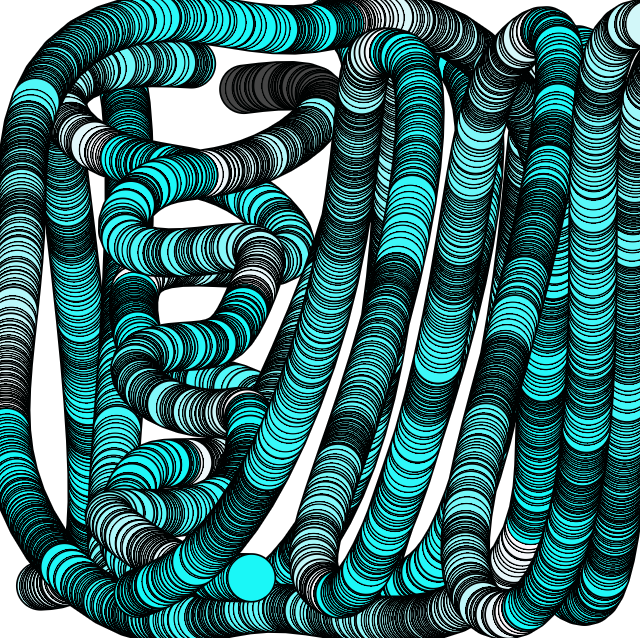
Reproduce this pattern procedurally as a Shadertoy shader.

```glsl
// Scribble of overlapping tubes, each made of outlined discs stamped along a curve.
#define RADIUS 0.038
#define OUTLINE 0.0019
#define DENSE_STEP 0.0024
#define LOOSE_STEP 0.0100
#define JITTER 0.85
#define TINT_RATE 0.035
#define STROKES 6
#define SEGS_PER_TURN 28.0

const float PI = 3.14159265;
const vec3 INK = vec3(0.0, 0.008, 0.008);
const vec3 PAPER = vec3(1.0);
const vec3 CYAN = vec3(0.08, 0.97, 0.97);
const vec3 WHITE = vec3(1.0, 0.97, 0.98);
const vec3 GREY = vec3(0.27);

float hash(vec2 p) {
    vec3 q = fract(vec3(p.xyx) * 0.1031);
    q += dot(q, q.yzx + 33.33);
    return fract((q.x + q.y) * q.z);
}

// Tall zigzag with round turns; its feet sweep to the left
vec2 arches(float a, float x0, float pitch, float slant, float seed) {
    float y = 0.5 + (0.47 + 0.025 * sin(2.3 * a + seed)) * (sin(a) + 0.06 * sin(3.0 * a));
    float x = x0 + pitch * a / PI - 0.035 * sin(2.0 * a) + 0.018 * sin(1.7 * a + seed);
    return vec2(x - slant * (1.0 - y) * (1.0 - y), y);
}

// Wide zigzag winding downwards
vec2 coil(float a, float phase, vec2 start, float width, float drop) {
    float x = start.x + 0.04 * sin(0.7 * a + phase);
    x += (width + 0.03 * sin(1.3 * a)) * sin(a + phase);
    return vec2(x, start.y - drop * a / PI + 0.022 * sin(2.0 * a) + 0.015 * sin(1.1 * a));
}

// Rounded loop around the canvas
vec2 frame(float a) {
    vec2 d = vec2(cos(a), sin(a));
    vec2 d4 = d * d * d * d;
    d /= pow(d4.x + d4.y, 0.25);
    return vec2(0.44, 0.5) + vec2(0.42, 0.465) * d + 0.012 * sin(vec2(5.0, 7.0) * a);
}

// Half turns of each stroke, front to back
float turnsOf(int stroke) {
    return stroke == 0 ? 5.0 : stroke == 1 ? 6.0 : stroke == 2 ? 3.0
         : stroke == 3 ? 6.0 : stroke == 4 ? 5.0 : 2.0;
}

vec2 strokePoint(int stroke, float t) {
    float a = t * PI * turnsOf(stroke);
    if (stroke == 0) return arches(a - 0.5 * PI, 0.57, 0.1, mix(0.33, 0.12, t), 1.0);
    if (stroke == 1) return coil(a, 0.4, vec2(0.32, 0.86), 0.12, 0.13);
    if (stroke == 2) return frame(a * 2.0 / 3.0 + 0.8);
    if (stroke == 3) return arches(a + 0.5 * PI, 0.46, 0.095, mix(0.3, 0.08, t), 4.0);
    if (stroke == 4) return coil(a, PI, vec2(0.3, 0.9), 0.14, 0.16);
    return arches(a - 0.5 * PI, 0.11, 0.07, 0.0, 2.0);
}

// Position of disc j among n on a segment; both ends stay fixed
float discPlace(float j, float n, vec2 key) {
    return j < 0.5 || j > n - 0.5 ? j : j + JITTER * hash(key + vec2(j * 7.0, j));
}

// Tint drifts from cyan to white, then starts again
vec3 discTint(int stroke, float along) {
    if (stroke == 1 && along < 9.0) return GREY;
    float f = fract(along * TINT_RATE + float(stroke) * 0.37);
    return mix(CYAN, WHITE, f * f);
}

// Colour of the foremost disc of a segment at rel, measured along and across it
vec3 stampedDisc(vec2 rel, float len, int stroke, float k, float px) {
    vec2 key = vec2(k + 3.0, float(stroke) * 31.0 + 5.0);
    float r = hash(key);
    float n = max(1.0, floor(len / mix(DENSE_STEP, LOOSE_STEP, r * r) + 0.5));
    float reach = rel.x + sqrt(max(RADIUS * RADIUS - rel.y * rel.y, 0.0));
    float u = min(reach / len, 1.0) * n + 0.0001;
    float j = floor(u);
    if (u < discPlace(j, n, key)) j -= 1.0;

    float unit = len / n;
    float inside = RADIUS - length(rel - vec2(discPlace(j, n, key) * unit, 0.0));
    float lit = clamp((inside - OUTLINE) / px + 0.5, 0.0, 1.0);
    if (j < n - 0.5) {
        float next = length(rel - vec2(discPlace(j + 1.0, n, key) * unit, 0.0)) - RADIUS;
        lit *= clamp(next / px + 0.5, 0.0, 1.0);
    }
    return mix(INK, discTint(stroke, k + j / n), lit);
}

// Search from the newest segment back to the oldest
vec3 scribble(vec2 p, float px) {
    float rim = 0.0;
    for (int stroke = 0; stroke < STROKES; stroke++) {
        float segs = turnsOf(stroke) * (stroke == 1 || stroke == 4 ? 18.0 : SEGS_PER_TURN);
        vec2 head = strokePoint(stroke, 1.0);
        for (float k = segs - 1.0; k > -0.5; k -= 1.0) {
            vec2 tail = strokePoint(stroke, k / segs);
            float len = max(length(head - tail), 0.00001);
            vec2 dir = (head - tail) / len, d = p - tail;
            vec2 rel = vec2(dot(d, dir), d.y * dir.x - d.x * dir.y);
            float gap = length(rel - vec2(clamp(rel.x, 0.0, len), 0.0)) - RADIUS;
            if (gap < 0.0) return mix(stampedDisc(rel, len, stroke, k, px), INK, rim);
            rim = max(rim, 1.0 - gap / px);
            head = tail;
        }
    }
    return mix(PAPER, INK, rim);
}

void mainImage(out vec4 fragColor, in vec2 fragCoord) {
    float px = 1.0 / iResolution.y;
    fragColor = vec4(scribble(fragCoord * px, px), 1.0);
}
```
